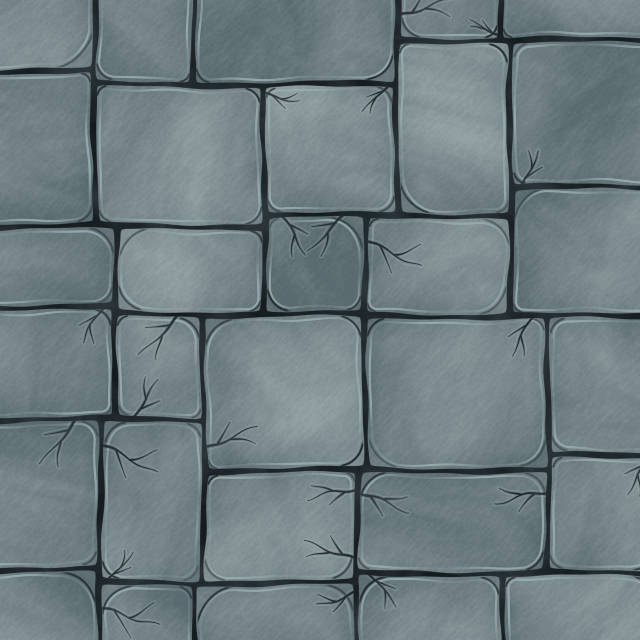
Give the GLSL for this texture, as a WebGL 2 fragment shader.

```glsl
#version 300 es
precision highp float;

uniform vec2 u_resolution;
out vec4 fragColor;

const vec2  LATTICE      = vec2(4.2, 5.0);  // stones per canvas side
const float SEED         = 17.0;
const float WOBBLE       = 0.0022;          // hand-drawn waver of the joints
const float JOINT        = 0.0040;          // half width of a joint
const float RIM          = 0.0095;          // inset of the pale outline
const float RIM_WIDTH    = 0.0026;
const float CRACK_WIDTH  = 0.0021;
const float CRACK_CHANCE = 0.24;
const float MOTTLE       = 0.31;
const vec3  SHADE = vec3(0.370, 0.435, 0.455);
const vec3  LIT   = vec3(0.565, 0.622, 0.632);
const vec3  EDGE  = vec3(0.600, 0.675, 0.685);
const vec3  INK   = vec3(0.080, 0.110, 0.125);
const vec3  WORN  = vec3(0.170, 0.205, 0.225);

float hash(vec2 p) {
    vec3 q = fract(p.xyx * vec3(0.1031, 0.1030, 0.0973));
    q += dot(q, q.yzx + 33.33);
    return fract((q.x + q.y) * q.z);
}

mat2 rotation(float a) { return mat2(cos(a), sin(a), -sin(a), cos(a)); }

// Layered, warped sines, about -1 to 1
float clouds(vec2 p) {
    float sum = 0.0, amp = 1.0;
    for (int i = 0; i < 6; i++) {
        p = rotation(1.1) * p * 1.75 + 1.7;
        p += 0.7 * sin(p.yx * 0.8 + float(i));
        sum += amp * sin(p.x) * sin(p.y);
        amp *= 0.62;
    }
    return sum;
}

// Cellular noise: distance to the nearest feature point
float cellular(vec2 p) {
    vec2 c = floor(p);
    float best = 2.0;
    for (int y = -1; y <= 1; y++)
    for (int x = -1; x <= 1; x++) {
        vec2 n = c + vec2(x, y);
        best = min(best, length(n + vec2(hash(n), hash(n + 71.3)) - p));
    }
    return best;
}

float wall(vec2 cell) { return mix(0.2, 0.8, hash(cell + SEED)); }

bool isUpright(vec2 cell) { return mod(cell.x + cell.y, 2.0) < 0.5; }

// Interlocking rectangles: lattice cells hold upright and level walls in turn
vec2 findStone(vec2 g, out vec2 lo, out vec2 hi) {
    vec2 c = floor(g), f = g - c, side;
    if (isUpright(c)) {
        side.x = step(wall(c), f.x);
        side.y = step(wall(c + vec2(side.x * 2.0 - 1.0, 0.0)), f.y);
    } else {
        side.y = step(wall(c), f.y);
        side.x = step(wall(c + vec2(0.0, side.y * 2.0 - 1.0)), f.x);
    }
    vec2 id = c + side;
    float bl = wall(id - 1.0), br = wall(id - vec2(0, 1));
    float tl = wall(id - vec2(1, 0)), tr = wall(id);
    bool turn = isUpright(id);
    lo = id - 1.0 + (turn ? vec2(bl, br) : vec2(tl, bl));
    hi = id + (turn ? vec2(tr, tl) : vec2(br, tr));
    return id;
}

// Distance to a segment that tapers to a point
float twig(vec2 p, vec2 start, float angle, float len, float width) {
    vec2 dir = vec2(cos(angle), sin(angle)), v = p - start;
    float t = clamp(dot(v, dir) / len, 0.0, 1.0);
    return length(v - dir * len * t) - width * (1.0 - 0.8 * t);
}

// Forked cracks that grow inward from some corners of a stone
float cracks(vec2 q, vec2 extent, vec2 id) {
    float d = 1.0;
    for (int i = 0; i < 4; i++) {
        vec2 s = vec2(i & 1, i >> 1) * 2.0 - 1.0;
        vec2 key = id * 3.0 + s;
        if (hash(key + 5.0) > CRACK_CHANCE) continue;
        vec2 u = extent - q * s;
        float h = hash(key + 9.0), k = hash(key + 23.0);
        if (k > 0.5) u = u.yx;
        u.x += 0.003 * sin(u.y * 95.0 + h * 6.0);
        vec2 root = vec2(0.008 + 0.035 * h, 0.0);
        float angle = mix(0.7, 1.5, k), len = mix(0.05, 0.10, h);
        vec2 dir = vec2(cos(angle), sin(angle));
        d = min(d, twig(u, root, angle, len, CRACK_WIDTH));
        for (float b = 0.0; b < 2.0; b++)
            d = min(d, twig(u, root + dir * len * (0.25 + 0.25 * b),
                            angle + (b - 0.5) * mix(0.8, 1.5, h),
                            len * 0.45, CRACK_WIDTH * 0.75));
    }
    return d;
}

void main() {
    float px = 1.0 / min(u_resolution.x, u_resolution.y);
    vec2 p = gl_FragCoord.xy * px;
    float soft = max(0.0011, 0.7 * px);

    // Stone under this point
    vec2 w = p + WOBBLE * (sin(p.yx * 17.0 + vec2(0, 2)) + 0.35 * sin(p.yx * 61.0 + p * 23.0));
    vec2 lo, hi;
    vec2 id = findStone(w * LATTICE, lo, hi);
    lo /= LATTICE;
    hi /= LATTICE;
    vec2 extent = 0.5 * (hi - lo), q = w - 0.5 * (lo + hi);
    vec2 inset = extent - abs(q);

    // Outline with a different rounding at each corner
    vec2 key = id * 3.0 + sign(q);
    float h = hash(key + 41.0);
    float radius = min(mix(0.012, 0.058, h * h), 0.7 * min(extent.x, extent.y));
    vec2 k = radius + RIM - inset;
    float outline = length(max(k, 0.0)) + min(max(k.x, k.y), 0.0) - radius;
    float bend = smoothstep(0.0, 0.3 * radius, min(k.x, k.y));

    // Mottled stone with slanted brush strokes and grain
    float tone = 0.56 + MOTTLE * clouds(p * 4.5 + id * 2.3) + 0.14 * (hash(id + 3.0) - 0.5);
    tone -= 0.24 * exp(min(outline, 0.0) * 38.0);
    tone += 0.20 * (cellular(rotation(-0.8) * p * vec2(38.0, 170.0)) - 0.5);
    tone += 0.16 * (cellular(p * 190.0) - 0.5);
    vec3 color = mix(SHADE, LIT, clamp(tone, -0.1, 1.05));

    // Pale, broken outline strokes
    float patchy = 0.55 + 0.35 * sin(p.x * 31.0 + 2.0 * sin(p.y * 27.0) + id.y * 2.0);
    float stroke = abs(outline + 0.0012 * sin(p.x * 43.0 - p.y * 37.0));
    color = mix(color, EDGE, patchy * (1.0 - smoothstep(0.3 * RIM_WIDTH, RIM_WIDTH, stroke)));

    // Cracks with a faint lit side
    float crack = cracks(q, extent, id);
    color = mix(color, EDGE, 0.35 * (1.0 - smoothstep(0.0, 0.0015, abs(crack - 0.0025))));
    float ink = 0.9 * (1.0 - smoothstep(-soft, soft, crack));

    // Thin dark curves across rounded corners
    float curve = abs(outline - 0.0045) - 0.0016 * bend;
    ink = max(ink, bend * (0.35 + 0.55 * hash(key + 63.0)) * (1.0 - smoothstep(-soft, soft, curve)));

    // Joints, thicker where they meet
    float blend = max(0.012 - abs(inset.x - inset.y), 0.0);
    float gap = min(inset.x, inset.y) - blend * blend * 12.0;
    float width = JOINT * (1.0 + 0.28 * sin(p.x * 29.0 + 3.0 * sin(p.y * 21.0)));
    ink = max(ink, 1.0 - smoothstep(width - soft, width + soft, gap));
    vec3 dark = mix(INK, WORN, clamp(0.5 + 0.4 * clouds(p * 14.0), 0.0, 1.0));
    fragColor = vec4(mix(color, dark, ink), 1.0);
}
```
